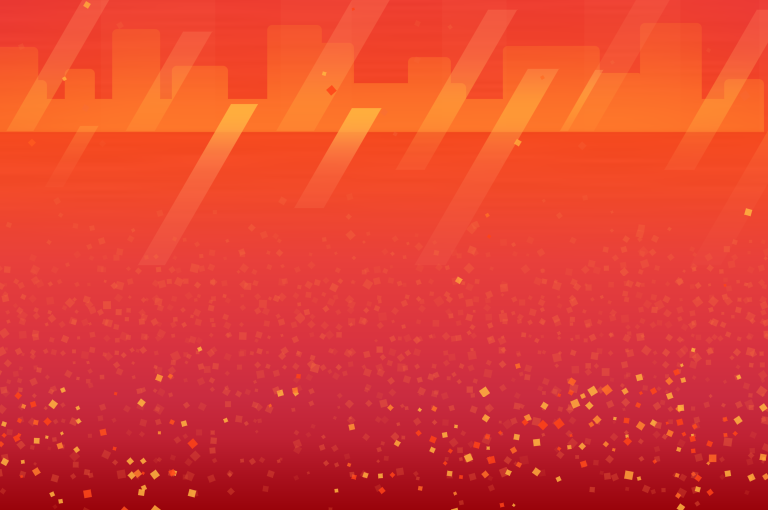
This background is drawn by a WebGL 2 fragment shader. Its source:

```glsl
#version 300 es
precision highp float;
// Warm abstract skyline: a vertical gradient, rounded towers above a glowing
// horizon, slanted light beams, and confetti squares scattered over the ground.
// Lengths are in units of the canvas height, with the origin at the lower left.
uniform vec2 u_resolution;
out vec4 fragColor;

const float HORIZON = 0.741;
const float SLANT = 0.578;
const vec3 ORANGE = vec3(1.0, 0.49, 0.17);
const vec3 YELLOW = vec3(1.0, 0.71, 0.25);
const vec3 PINK = vec3(1.0, 0.56, 0.40);
const vec3 SCARLET = vec3(1.0, 0.26, 0.09);

// Gradient stops: height, red, green, blue
const vec4 STOPS[9] = vec4[9](
  vec4(0.0, 0.60, 0.01, 0.04), vec4(0.06, 0.66, 0.06, 0.11),
  vec4(0.14, 0.75, 0.13, 0.20), vec4(0.22, 0.79, 0.17, 0.25),
  vec4(0.33, 0.85, 0.20, 0.25), vec4(0.49, 0.91, 0.25, 0.23),
  vec4(0.63, 0.95, 0.29, 0.16), vec4(0.74, 0.965, 0.29, 0.12),
  vec4(1.0, 0.93, 0.24, 0.19));

// Towers: left, right, top
const vec3 TOWERS[14] = vec3[14](
  vec3(-0.05, 0.075, 0.908), vec3(0.06, 0.092, 0.843), vec3(-0.05, 1.498, 0.806),
  vec3(0.127, 0.186, 0.865), vec3(0.22, 0.314, 0.943), vec3(0.337, 0.447, 0.871),
  vec3(0.524, 0.631, 0.951), vec3(0.60, 0.694, 0.916), vec3(0.68, 0.914, 0.837),
  vec3(0.80, 0.884, 0.888), vec3(0.986, 1.176, 0.910), vec3(1.16, 1.26, 0.857),
  vec3(1.255, 1.376, 0.955), vec3(1.42, 1.498, 0.845));

// Beams: left end of the top edge, top, bottom, width
const vec4 BEAMS[12] = vec4[12](
  vec4(0.161, 1.0, 0.743, 0.053), vec4(0.359, 0.938, 0.743, 0.057),
  vec4(0.453, 0.796, 0.480, 0.053), vec4(0.690, 1.0, 0.743, 0.074),
  vec4(0.690, 0.788, 0.592, 0.058), vec4(0.957, 0.981, 0.667, 0.057),
  vec4(1.035, 0.865, 0.480, 0.061), vec4(1.167, 0.863, 0.743, 0.016),
  vec4(1.247, 1.0, 0.743, 0.066), vec4(1.484, 0.981, 0.667, 0.059),
  vec4(0.157, 0.753, 0.633, 0.036), vec4(1.529, 0.784, 0.480, 0.060));
const float BEAM_POWER[12] = float[12](
  0.8, 0.65, 1.1, 0.75, 1.1, 0.8, 0.7, 0.75, 0.4, 0.7, 0.4, 0.3);

// Confetti clusters: center, radii
const vec4 CLUSTERS[6] = vec4[6](
  vec4(0.06, 0.16, 0.09, 0.08), vec4(0.29, 0.08, 0.10, 0.10),
  vec4(0.56, 0.25, 0.08, 0.05), vec4(0.95, 0.12, 0.22, 0.10),
  vec4(1.22, 0.24, 0.17, 0.07), vec4(1.38, 0.10, 0.18, 0.12));

float hash(vec2 p) {
  return fract(sin(dot(p, vec2(127.1, 311.7))) * 43758.5453);
}

float noise(vec2 p) {
  vec2 i = floor(p), f = fract(p);
  f = f * f * (3.0 - 2.0 * f);
  return mix(mix(hash(i), hash(i + vec2(1, 0)), f.x),
             mix(hash(i + vec2(0, 1)), hash(i + vec2(1, 1)), f.x), f.y);
}

float roundBox(vec2 p, vec2 halfSize, float radius) {
  vec2 q = abs(p) - halfSize + radius;
  return length(max(q, 0.0)) + min(max(q.x, q.y), 0.0) - radius;
}

float cover(float d, float px) { return smoothstep(0.7 * px, -0.7 * px, d); }

float tower(vec2 p, vec3 t, float px) {
  vec2 center = vec2(0.5 * (t.x + t.y), 0.5 * (t.z + 0.6));
  return cover(roundBox(p - center, vec2(0.5 * (t.y - t.x), 0.5 * (t.z - 0.6)), 0.010), px);
}

float beam(vec2 p, vec4 b, float px) {
  float x = p.x - b.x + (b.y - p.y) * SLANT;
  float side = (abs(x - 0.5 * b.w) - 0.5 * b.w) * 0.866;
  float t = (b.y - p.y) / (b.y - b.z);
  return cover(max(side, max(p.y - b.y, b.z - p.y)), px) * mix(1.0, 0.4, smoothstep(0.2, 1.0, t));
}

vec2 cellCenter(vec2 p, float cell) { return (floor(p / cell) + 0.5) * cell; }

// One rotated square per cell; returns coverage and a random tint
vec2 confetti(vec2 p, float cell, float density, float seed, float px) {
  vec2 id = floor(p / cell) + seed;
  vec2 jitter = vec2(hash(id + 3.1), hash(id + 7.3)) - 0.5;
  vec2 q = p - cellCenter(p, cell) - jitter * cell * 0.45;
  float a = hash(id + 11.7) * 1.57, c = cos(a), s = sin(a);
  float size = cell * mix(0.09, 0.24, hash(id + 17.9));
  float d = roundBox(mat2(c, s, -s, c) * q, vec2(size), 0.1 * size);
  return vec2(cover(d, px) * step(hash(id), density), hash(id + 23.3));
}

float faintDensity(vec2 p) {
  return smoothstep(0.62, 0.40, p.y) * mix(0.4, 0.85, smoothstep(0.20, 0.34, p.y))
       * smoothstep(0.0, 0.10, p.y);
}

float brightDensity(vec2 p) {
  float sum = 0.0;
  for (int i = 0; i < 6; i++) {
    vec2 q = (p - CLUSTERS[i].xy) / CLUSTERS[i].zw;
    sum += 0.42 * exp(-dot(q, q));
  }
  return sum * smoothstep(0.32, 0.25, p.y);
}

void main() {
  float px = 1.0 / u_resolution.y;
  vec2 p = gl_FragCoord.xy * px;

  // Sky and ground, redder in the upper corners
  vec3 color = STOPS[0].yzw;
  for (int i = 1; i < 9; i++)
    color = mix(color, STOPS[i].yzw, clamp((p.y - STOPS[i - 1].x) / (STOPS[i].x - STOPS[i - 1].x), 0.0, 1.0));
  float edge = smoothstep(0.45, 0.85, abs(p.x - 0.75));
  color = mix(color, vec3(0.91, 0.21, 0.22), 0.6 * edge * smoothstep(0.78, 1.0, p.y));
  color += 0.018 * (noise(p * vec2(5.0, 130.0)) - 0.5) * smoothstep(0.45, 0.7, p.y);

  // Distant towers, then the skyline with its horizon glow
  float above = cover(HORIZON - p.y, px);
  for (int i = 0; i < 5; i++) {
    float x = 0.31 * float(i + 1), w = 0.06 + 0.06 * hash(vec2(i, 5));
    color = mix(color, PINK, 0.06 * above * tower(p, vec3(x - w, x + w, 1.05), px));
  }
  float skyline = 0.0;
  for (int i = 0; i < 14; i++) skyline = max(skyline, tower(p, TOWERS[i], px));
  float low = smoothstep(0.95, HORIZON, p.y);
  color = mix(color, ORANGE, above * skyline * mix(0.28, 0.85, low) * mix(1.0, 0.75, edge));
  color = mix(color, vec3(0.93, 0.27, 0.10), 0.6 * exp(-abs(p.y - HORIZON + 0.002) * 400.0));

  // Light beams, hottest near the horizon
  float heat = exp(-pow((p.y - 0.785) / 0.085, 2.0));
  for (int i = 0; i < 12; i++)
    color = mix(color, mix(PINK, YELLOW, heat),
                beam(p, BEAMS[i], px) * BEAM_POWER[i] * mix(0.36, 0.80, heat));

  // Faint and bright confetti in two layers each
  for (int i = 0; i < 2; i++) {
    float k = float(i), cell = 0.027 + 0.007 * k;
    vec2 q = p + k * vec2(0.013, 0.017);
    vec2 f = confetti(q, cell, faintDensity(cellCenter(q, cell)), 10.0 + 40.0 * k, px);
    color = mix(color, vec3(0.96, 0.42, 0.24), f.x * mix(0.12, 0.42, f.y));
    vec2 b = confetti(q, cell, brightDensity(cellCenter(q, cell)), 100.0 + 40.0 * k, px);
    color = mix(color, mix(SCARLET, YELLOW, smoothstep(0.2, 0.7, b.y)), b.x * 0.85);
  }
  fragColor = vec4(color, 1.0);
}
```
